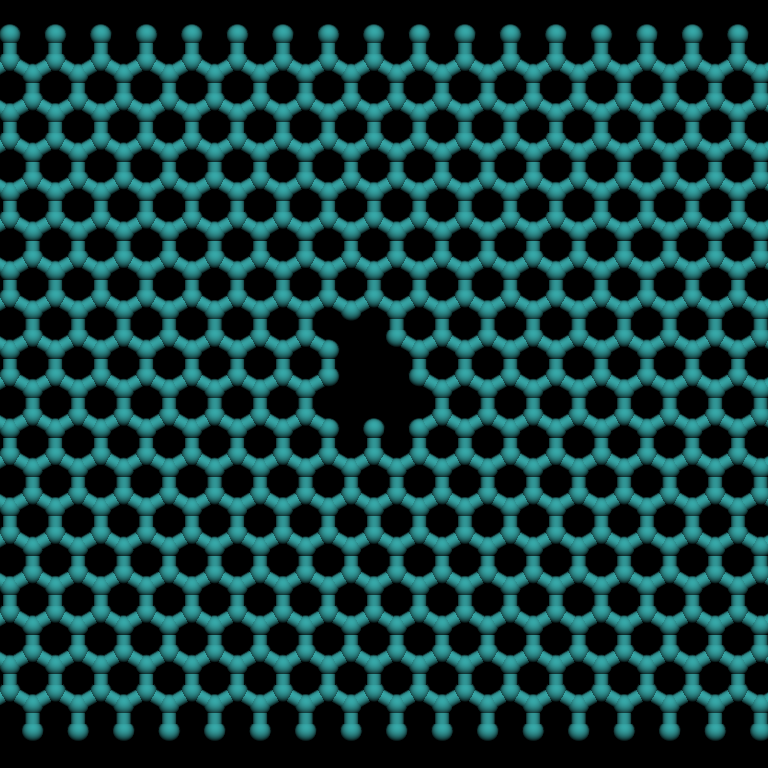
Give the GLSL for this pattern, as a three.js fragment shader.

```glsl
// Ball-and-stick honeycomb sheet with a seven-atom vacancy, on black.
// Each lattice cell holds one upright bond, its two atoms and two slanted
// links; the highest sphere or cylinder surface at a point is lit from above.
varying vec2 vUv;

const float PITCH = 0.05925;             // horizontal lattice period
const float ROW = PITCH * 0.8660254;     // spacing of upright bond rows
const float BOND = PITCH * 0.5773503;    // bond length
const float ATOM_RADIUS = 0.0139;
const float BOND_RADIUS = 0.0094;
const float EDGE = 0.0018;
const vec2 ANCHOR = vec2(0.4867, 0.5260); // removed bond inside the vacancy
const vec3 TEAL = vec3(0.215, 0.66, 0.66);
const vec3 LIGHT = vec3(0.05, 0.45, 0.89);

// Normal and height of a round body; height turns negative outside it.
vec4 roundSurface(vec2 offset, float radius) {
  float d = length(offset);
  vec2 n = offset / max(radius, d);
  float z = sqrt(max(0.0, 1.0 - dot(n, n)));
  return vec4(n, z, d < radius ? z * radius : radius - d);
}

vec4 higher(vec4 a, vec4 b) {
  return a.w > b.w ? a : b;
}

vec2 offsetFromSegment(vec2 p, vec2 a, vec2 b) {
  vec2 ab = b - a;
  return p - a - ab * clamp(dot(p - a, ab) / dot(ab, ab), 0.0, 1.0);
}

// Atoms fill the sheet's height, except in two overlapping discs.
bool atomExists(vec2 atom) {
  bool inSheet = abs(atom.y + 0.5 * ROW) < 9.0 * ROW;
  bool inLowerHole = length(atom - vec2(0.0, -0.039)) < 0.0443;
  bool inUpperHole = length(atom - vec2(-0.0148, 0.0254)) < 0.026;
  return inSheet && !inLowerHole && !inUpperHole;
}

vec4 addAtom(vec4 surface, vec2 p, vec2 atom) {
  if (!atomExists(atom)) return surface;
  return higher(surface, roundSurface(p - atom, ATOM_RADIUS));
}

vec4 addBond(vec4 surface, vec2 p, vec2 a, vec2 b) {
  if (!atomExists(a) || !atomExists(b)) return surface;
  return higher(surface, roundSurface(offsetFromSegment(p, a, b), BOND_RADIUS));
}

// One cell: upright bond plus links down to the neighbouring row.
vec4 addCell(vec4 surface, vec2 p, vec2 center) {
  vec2 upper = center + vec2(0.0, 0.5 * BOND);
  vec2 lower = center - vec2(0.0, 0.5 * BOND);
  vec2 linkLeft = lower + vec2(-0.5 * PITCH, -0.5 * BOND);
  vec2 linkRight = lower + vec2(0.5 * PITCH, -0.5 * BOND);
  surface = addAtom(surface, p, upper);
  surface = addAtom(surface, p, lower);
  surface = addBond(surface, p, upper, lower);
  surface = addBond(surface, p, lower, linkLeft);
  return addBond(surface, p, lower, linkRight);
}

vec3 shade(vec3 normal, vec3 color, vec3 lightDir) {
  return color * max(dot(normal, normalize(lightDir)), 0.0);
}

void main() {
  vec2 p = vUv - ANCHOR;
  float nearestRow = floor(p.y / ROW + 0.5);
  vec4 surface = vec4(0.0, 0.0, 1.0, -1.0);

  // Visit the nearby cells; odd rows shift by half a period.
  for (int j = -1; j <= 1; j++) {
    float row = nearestRow + float(j);
    float shift = 0.5 * mod(row, 2.0);
    float nearestColumn = floor(p.x / PITCH - shift + 0.5);
    for (int i = -1; i <= 1; i++) {
      float column = nearestColumn + float(i) + shift;
      surface = addCell(surface, p, vec2(column * PITCH, row * ROW));
    }
  }

  float coverage = smoothstep(-EDGE, 0.0, surface.w);
  gl_FragColor = vec4(shade(surface.xyz, TEAL, LIGHT) * coverage, 1.0);
}
```
